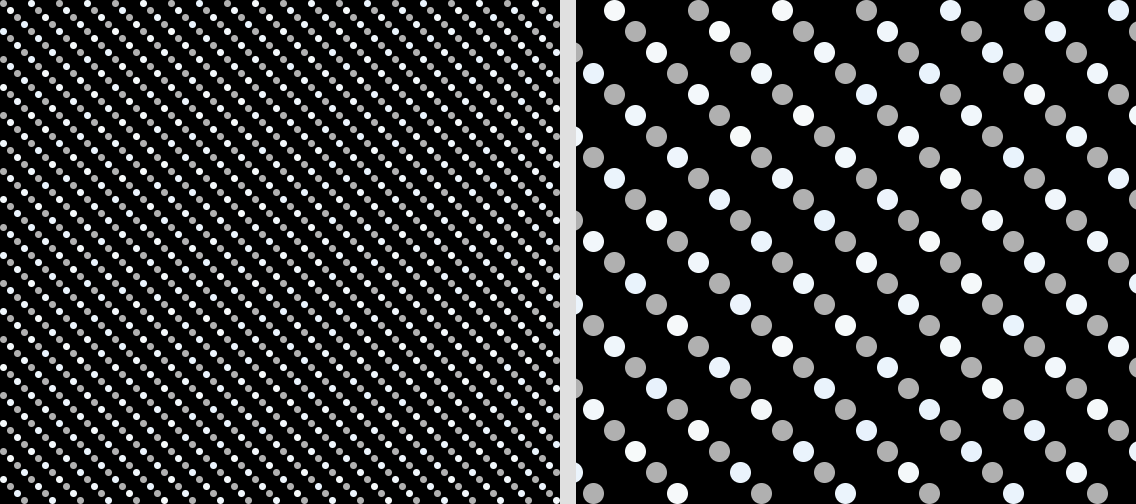
Left, the full canvas; right, a detail of the centre.
This pattern is drawn by a Shadertoy shader. Its source:

```glsl
// Diagonal strings of round dots on black, alternating white and grey.
// The dots sit on an 80 x 72 grid, one in four cells filled; the lattice they
// form is rectangular along the diagonals, so the nearest dot comes by rounding.

float hash(vec2 p) {
    return fract(sin(dot(p, vec2(12.99, 78.23))) * 4375.85);
}

void mainImage(out vec4 fragColor, in vec2 fragCoord) {
    const vec2 GRID = vec2(80.0, 72.0);

    // Grid position, rows counted downward, cell centres on whole numbers
    vec2 uv = fragCoord / iResolution.xy;
    vec2 p = vec2(uv.x, 1.0 - uv.y) * GRID - 0.5;

    // Nearest dot: which diagonal string, then which step along it
    float strand = floor((p.x - p.y) / 4.0 + 0.5);
    float row = floor((p.x + p.y) / 2.0 - 2.0 * strand + 0.5);
    vec2 centre = vec2(row + 4.0 * strand, row);

    // Disc with an edge one pixel wide
    float pixel = GRID.y / iResolution.y;
    float disc = clamp(0.5 + (0.5 - length(p - centre)) / pixel, 0.0, 1.0);

    // White and grey alternate along and across strings; whites vary in coolness
    float isWhite = mod(row + strand, 2.0);
    float coolness = hash(mod(centre, GRID));
    vec3 white = mix(vec3(0.97, 0.98, 0.98), vec3(0.91, 0.95, 0.99), coolness);
    vec3 dotColor = mix(vec3(0.69), white, isWhite);

    fragColor = vec4(dotColor * disc, 1.0);
}
```
